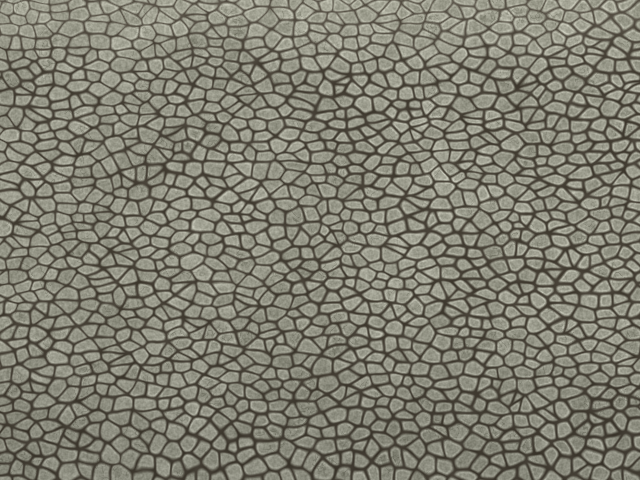
A Shadertoy shader for this texture:

```glsl
// Cracked leathery surface: flat grey-green pebbles parted by soft brown grooves.

#define CELLS vec2(28.5, 41.0)   // pebbles per canvas height, across and up
#define JITTER 0.86              // irregularity of the pebble centres
#define GROOVE 0.0021            // half width of a groove
#define SOFTNESS 0.0023          // blur of the groove edge
#define ROUNDING 0.0017          // rounding of the pebble corners
#define RIM_LIGHT 0.10           // brightness of the worn pebble rims
#define GRAIN 0.085              // strength of the fine surface grain
#define PLATE_COLOR vec3(0.580, 0.582, 0.525)
#define GROOVE_COLOR vec3(0.262, 0.240, 0.200)

vec2 hash2(vec2 p) {
    vec3 q = fract(p.xyx * vec3(0.1031, 0.1030, 0.0973));
    q += dot(q, q.yzx + 33.33);
    return fract((q.xx + q.yz) * q.zy);
}

float cornerSlope(vec2 corner, vec2 offset) {
    float angle = 6.2832 * hash2(corner).x;
    return dot(vec2(cos(angle), sin(angle)), offset);
}

// Gradient noise, roughly -0.7 to 0.7
float noise(vec2 p) {
    vec2 i = floor(p), f = p - i;
    vec2 u = f * f * f * (f * (f * 6.0 - 15.0) + 10.0);
    vec2 e = vec2(1.0, 0.0);
    return mix(mix(cornerSlope(i, f), cornerSlope(i + e, f - e), u.x),
               mix(cornerSlope(i + e.yx, f - e.yx), cornerSlope(i + 1.0, f - 1.0), u.x), u.y);
}

vec2 noise2(vec2 p) {
    return vec2(noise(p), noise(p + 71.7));
}

// Brick-staggered, jittered centre of a pebble
vec2 pebbleCentre(vec2 cell) {
    vec2 stagger = vec2(0.5 * mod(cell.y, 2.0), 0.0);
    return cell + 0.5 + stagger + JITTER * (hash2(cell + 100.0) - 0.5);
}

// x: rounded distance to the groove centre in canvas heights, yz: pebble id
vec3 pebbles(vec2 p) {
    vec2 q = p * CELLS, base = floor(q), id = base, centre = q;
    float nearest = 1e3;
    for (int j = -2; j <= 2; j++)
    for (int i = -2; i <= 2; i++) {
        vec2 cell = base + vec2(i, j);
        vec2 c = pebbleCentre(cell);
        float d = dot(c - q, c - q);
        if (d < nearest) { nearest = d; id = cell; centre = c; }
    }
    // Smooth minimum over the borders with all neighbours
    float sum = 0.0;
    for (int j = -2; j <= 2; j++)
    for (int i = -2; i <= 2; i++) {
        if (i == 0 && j == 0) continue;
        vec2 c = pebbleCentre(id + vec2(i, j));
        vec2 across = c - centre;
        float d = dot(0.5 * (c + centre) - q, across) / length(across * CELLS);
        sum += exp(-d / ROUNDING);
    }
    return vec3(-ROUNDING * log(sum), id);
}

void mainImage(out vec4 fragColor, in vec2 fragCoord) {
    vec2 p = fragCoord / iResolution.y;
    float pixel = 1.0 / iResolution.y;

    // Bend the rows, wobble the outlines, enlarge the pebbles at the bottom
    vec2 w = p + 0.016 * noise2(p * 5.0) + 0.0065 * noise2(p * 24.0 + 9.0);
    w.y += 0.03 * exp(-p.y / 0.09);
    vec3 pebble = pebbles(w);
    float d = pebble.x;

    // Grooves: thinner on the left and at the top, uneven along their length
    float top = smoothstep(0.82, 1.0, p.y);
    float width = GROOVE * (0.9 + 0.16 * p.x - 0.4 * top
                + 0.4 * noise(p * 6.0) + 0.4 * noise(p * 38.0));
    float soft = max(SOFTNESS, 0.7 * pixel);
    float plate = smoothstep(width - soft, width + soft, d);

    // Worn light rim, patchy and stronger on the right
    float rimOffset = (d - width - 0.0030) / 0.0016;
    float rim = exp(-rimOffset * rimOffset)
              * clamp(0.35 + 0.3 * p.x + 0.9 * noise(p * 26.0 + 5.0), 0.0, 1.2);

    // Hairline cracks within some pebbles
    vec2 h = p * vec2(46.0, 30.0) + 0.8 * noise2(p * 70.0);
    float hairline = (1.0 - smoothstep(0.02, 0.10, abs(noise(h))))
                   * smoothstep(0.0, 0.35, noise(p * 15.0 + 31.0));

    // Per-pebble tone, mottling and fine grain
    float tone = 0.055 * (hash2(pebble.yz + 40.0).x - 0.5);
    tone += 0.05 * noise(p * 4.0 + 13.0) + 0.055 * noise(p * 60.0);
    tone += GRAIN * (noise(p * 150.0) + 0.6 * noise(p * 260.0 + 3.0));
    tone += RIM_LIGHT * rim - 0.07 * hairline;

    vec3 groove = GROOVE_COLOR + 0.06 * noise(p * 45.0 + 17.0) + 0.05 * top;
    vec3 color = mix(groove, PLATE_COLOR + tone, plate);

    // Broad light: bright along the top, dimmer towards the bottom
    color *= 0.93 + 0.09 * smoothstep(0.0, 0.45, p.y) + 0.05 * top;
    fragColor = vec4(clamp(color, 0.0, 1.0), 1.0);
}
```
